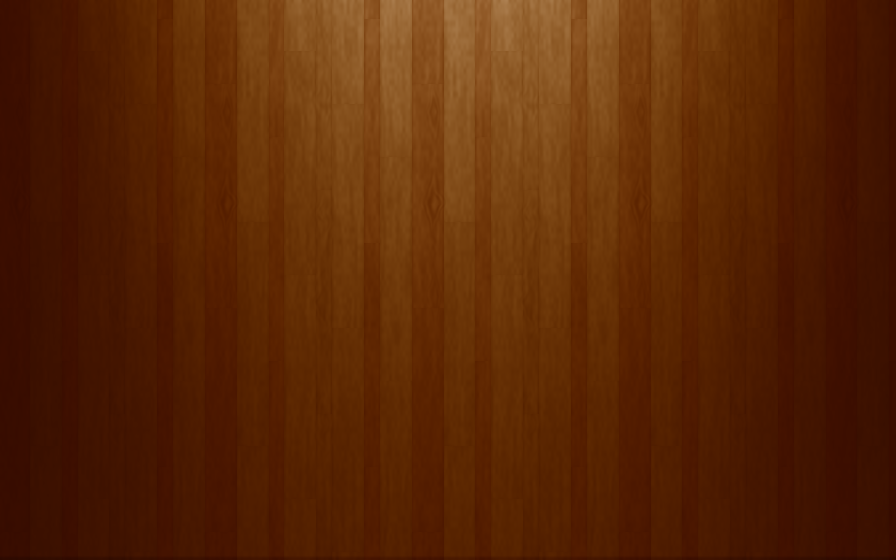
Reproduce this texture procedurally as a WebGL 1 fragment shader.

```glsl
precision highp float;
// Dark wooden panelling lit by a soft lamp glow from the top centre.
// One panel of eight wide and narrow boards repeats across; each board gets
// faint end joints, fine grain and arched figure, then a warm colour ramp.
uniform vec2 u_resolution;

float hash(vec2 p) {
  p = fract(p * vec2(0.1031, 0.1137));
  p += dot(p, p.yx + 33.33);
  return fract((p.x + p.y) * p.x * 7.31);
}

float noise(vec2 p) {
  vec2 cell = floor(p);
  vec2 f = fract(p);
  f = f * f * (3.0 - 2.0 * f);
  return mix(mix(hash(cell), hash(cell + vec2(1.0, 0.0)), f.x),
             mix(hash(cell + vec2(0.0, 1.0)), hash(cell + vec2(1.0, 1.0)), f.x), f.y);
}

// Nested pointed rings of grain around a centre, fading outwards.
float figure(vec2 p, vec2 centre, vec2 size) {
  vec2 d = (p - centre) / size;
  d.x += 0.4 * (noise(vec2(p.x * 2.0, p.y * 50.0)) - 0.5);
  float r = sqrt(d.x * d.x + 0.02) + abs(d.y) * 0.9;
  return (0.5 + 0.5 * cos(r * 19.0)) * (1.0 - smoothstep(0.2, 1.1, r));
}

void main() {
  vec2 uv = gl_FragCoord.xy / u_resolution;

  // Panel coordinate: 13 units across, wide boards take 2 and narrow ones 1.
  float units = 13.0 / 0.2309;
  float x = mod((uv.x - 0.4596) * units, 13.0);
  float pixel = units / u_resolution.x;
  vec2 p = vec2(x, uv.y);

  // Find the board, its tone and the distance to its nearest side.
  float start = 0.0;
  float board = 0.0;
  float side = 1.0;
  float tone = 0.0;
  for (int i = 0; i < 8; i++) {
    float k = float(i);
    bool narrow = i > 1 && mod(k, 2.0) < 0.5;
    float width = narrow ? 1.0 : 2.0;
    if (x >= start && x < start + width) {
      board = k;
      side = min(x - start, start + width - x);
      tone = (i == 0 || i == 2 || i == 6) ? -0.45 : 0.16;
      if (i == 1 || i == 4) tone = -0.02;
    }
    start += width;
  }
  float red = step(tone, -0.4);

  // Lengths of board blend softly where they meet.
  float along = (uv.y - 0.45) / 0.4 + fract(board * 0.618);
  float piece = floor(along);
  float jointGap = min(fract(along), 1.0 - fract(along)) * 0.4;
  tone += 0.26 * (hash(vec2(board * 7.0 + 3.0, piece * 13.0 + 41.0)) - 0.5);

  // Long streaks, fine pores and a slow mottling.
  float seed = board * 17.0 + piece * 5.0 + 60.0;
  float bend = noise(vec2(x * 0.7 + seed, uv.y * 9.0 + 9.0));
  float streak = noise(vec2(x * 4.2 + bend * 2.5 + seed, uv.y * 14.0 + seed));
  float pores = noise(vec2(x * 6.0 + seed, uv.y * 95.0 + 20.0));
  float mottle = noise(vec2(x * 0.9 + seed, uv.y * 22.0 + 5.0));
  float grain = 0.52 * (streak - 0.5) + 0.42 * (pores - 0.5) + 0.16 * (mottle - 0.5);

  // Knot on the dark board and a column of arches on the paler one.
  float rings = figure(p, vec2(1.4, 0.635), vec2(0.9, 0.11));
  rings += 0.5 * figure(p, vec2(1.4, 0.80), vec2(0.7, 0.10));
  rings += 0.4 * figure(p, vec2(1.4, 0.47), vec2(0.6, 0.09));
  for (int i = 0; i < 4; i++) {
    float k = float(i);
    vec2 centre = vec2(7.5, 0.83 - 0.185 * k - 0.03 * mod(k, 2.0));
    rings += 0.5 * figure(p, centre, vec2(1.0, 0.12));
  }

  // Lamp glow: long fall downwards, steeper fall to both sides.
  float dx = uv.x - 0.515;
  float dy = 1.0 - uv.y;
  float glow = exp(-4.4 * dx * dx - 18.0 * dx * dx * dx * dx - 1.05 * pow(dy, 1.1));
  float level = -0.42 + 6.35 * glow;

  // Surface detail is stronger where more light falls.
  float contrast = 0.4 + 0.85 * glow;
  float soft = max(pixel, 0.09);
  float seam = 1.0 - smoothstep(0.0, soft * 1.8, side);
  float joint = 1.0 - smoothstep(0.0, max(1.0 / u_resolution.y, 0.003) * 1.5, jointGap);
  level += contrast * (tone + grain - 0.6 * rings - 0.3 * seam - 0.08 * joint);
  level -= 0.8 * (1.0 - smoothstep(0.002, 0.009, uv.y));
  level = max(level, -1.6);

  // Ramp from deep red brown to pale amber.
  float amber = max(level - 1.8, 0.0);
  vec3 colour = vec3(0.23 + 0.05 * level + 0.0026 * level * level,
                     0.063 + 0.024 * level + 0.0063 * level * level,
                     0.0135 * amber * amber);
  colour += vec3(0.01, -0.005, 0.0) * red;
  gl_FragColor = vec4(clamp(colour, 0.0, 1.0), 1.0);
}
```
